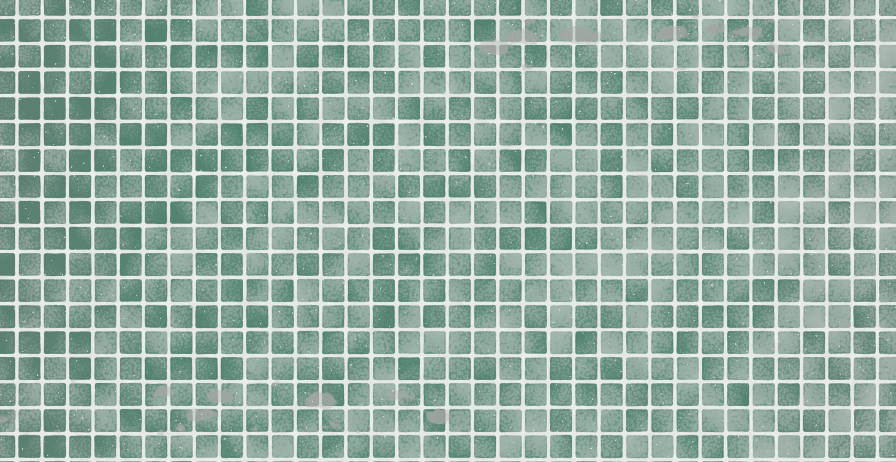
Reproduce this texture procedurally as a WebGL 2 fragment shader.

```glsl
#version 300 es
precision highp float;
// Weathered wall of small green glass mosaic tiles with pale grout.

#define TILES vec2(35.4, 17.76)      // repeats across and down
#define PHASE vec2(0.668, 0.09)      // first grout lines, in tiles
#define GROUT_WIDTH 0.125            // share of one tile pitch
#define CORNER 0.085                 // tile corner radius
#define SPECKLE_SCALE 9.0            // speckles along one tile
#define CHALK 0.43                   // mean amount of pale bloom
#define DEEP_GREEN vec3(0.325, 0.515, 0.440)
#define PALE_GREEN vec3(0.640, 0.715, 0.675)
#define GROUT_COLOR vec3(0.900, 0.918, 0.900)
#define WORN_GREY vec3(0.635, 0.655, 0.635)

uniform vec2 u_resolution;
out vec4 fragColor;

vec2 hash2(vec2 p) {
    vec3 h = fract(vec3(p.xyx) * vec3(0.1031, 0.1030, 0.0973));
    h += dot(h, h.yzx + 33.33);
    return fract((h.xx + h.yz) * h.zy);
}

// Distance to the nearest scattered point.
float cellular(vec2 p) {
    vec2 cell = floor(p), f = p - cell;
    float nearest = 2.0;
    for (int y = -1; y <= 1; y++)
        for (int x = -1; x <= 1; x++) {
            vec2 o = vec2(x, y);
            vec2 d = o + hash2(cell + o + 57.0) - f;
            nearest = min(nearest, dot(d, d));
        }
    return sqrt(nearest);
}

// Soft cloud from layered, bent sines, about -1 to 1.
float cloud(vec2 p) {
    float sum = 0.0, amp = 0.55;
    for (int i = 0; i < 4; i++) {
        p += 0.6 * sin(p.yx * 1.3 + float(i));
        sum += amp * sin(p.x) * sin(p.y);
        p = mat2(1.4, 1.2, -1.2, 1.4) * p + 2.7;
        amp *= 0.6;
    }
    return sum;
}

float roundedBox(vec2 p, vec2 halfSize, float radius) {
    vec2 d = abs(p) - halfSize + radius;
    return length(max(d, 0.0)) + min(max(d.x, d.y), 0.0) - radius;
}

// Horizontal strip of damage between two x positions.
float wearBand(vec2 uv, float y, float left, float right) {
    float across = exp(-pow((uv.y - y) / 0.035, 2.0));
    return across * smoothstep(left, left + 0.05, uv.x)
                  * smoothstep(right, right - 0.05, uv.x);
}

void main() {
    vec2 uv = gl_FragCoord.xy / u_resolution;
    vec2 p = uv * TILES - PHASE;
    vec2 cell = floor(p);
    vec2 q = p - cell - 0.5;
    float pixel = TILES.x / u_resolution.x;
    vec2 rnd = hash2(cell + 11.0);
    vec2 rnd2 = hash2(cell + 83.0);

    // Tile outline, slightly uneven
    vec2 halfSize = vec2(0.5 - 0.5 * GROUT_WIDTH) - 0.012 * rnd2;
    float edge = roundedBox(q - 0.016 * (rnd - 0.5), halfSize, CORNER);
    edge += 0.012 * cloud(p * 5.0);
    float tile = smoothstep(0.6 * pixel, -0.6 * pixel, edge);

    // Pale bloom: per tile, sloped, clouded, and thin toward the left
    float angle = 6.2832 * rnd2.x;
    float bloom = CHALK + 0.55 * (rnd.x - 0.5);
    bloom += 0.38 * dot(q, vec2(cos(angle), sin(angle)));
    bloom += 0.20 * cloud(p * 2.2 + 9.0 * rnd2) + 0.10 * cloud(p * 0.35);
    bloom += 0.28 * (smoothstep(0.0, 0.3, uv.x) - 0.8);
    bloom += 0.14 * smoothstep(0.5, 1.0, uv.x);
    bloom -= 0.16 * smoothstep(-0.10, 0.0, edge);

    // Fine speckle breaks the bloom into grains
    float grain = cellular(p * SPECKLE_SCALE);
    float fleck = smoothstep(-0.35, 0.35, bloom - grain);
    float pale = clamp(mix(bloom, fleck, 0.42), 0.0, 1.15);
    vec3 glaze = mix(DEEP_GREEN, PALE_GREEN, pale);

    // Greyer glaze toward the sides
    float side = smoothstep(0.25, 0.5, abs(uv.x - 0.5));
    float luma = dot(glaze, vec3(0.3, 0.59, 0.11));
    glaze = mix(glaze, vec3(luma), 0.22 * side);

    // Grout with faint dirt and a soft shade beside the tiles
    vec3 grout = GROUT_COLOR * (1.0 + 0.03 * cloud(p * 3.0));
    grout *= 1.0 - 0.07 * smoothstep(0.035, 0.0, edge);
    vec3 color = mix(grout, glaze, tile);

    // Worn grey flakes in two broken strips
    float wear = wearBand(uv, 0.12, -0.05, 0.54) + wearBand(uv, 0.91, 0.50, 0.90);
    float flake = cellular(p * vec2(0.45, 0.95)) + 0.16 * cloud(p * 3.1);
    float worn = smoothstep(0.05, -0.03, flake - 0.34 * wear) * step(0.05, wear);
    color = mix(color, WORN_GREY, worn * mix(0.35, 0.85, tile));

    // Rare bright chips
    float chip = cellular(p * 1.7 + 31.0) + 0.04 * cloud(p * 9.0);
    color = mix(color, GROUT_COLOR, 0.75 * smoothstep(0.05, 0.01, chip));

    fragColor = vec4(color, 1.0);
}
```
